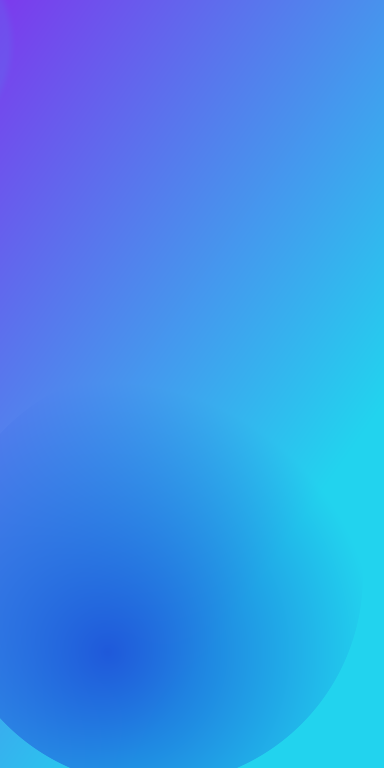
This background is drawn by a WebGL 2 fragment shader. Its source:

```glsl
#version 300 es
precision highp float;
// Violet to cyan diagonal gradient with a large blue disc low on the left and a faint glow at the top corner.
uniform vec2 u_resolution;
out vec4 outColor;

// Smooth-edged disc coverage, one pixel soft unless a wider blur is given.
float disc(vec2 p, vec2 center, float radius, float blur) {
  float soft = max(blur, 1.0 / u_resolution.x);
  return 1.0 - smoothstep(-0.5 * soft, 0.5 * soft, length(p - center) - radius);
}

void main() {
  // Canvas widths, measured down from the top left corner.
  vec2 p = vec2(gl_FragCoord.x, u_resolution.y - gl_FragCoord.y) / u_resolution.x;

  vec3 violet = vec3(0.486, 0.227, 0.929);
  vec3 cyan = vec3(0.133, 0.827, 0.933);
  vec3 royalBlue = vec3(0.114, 0.306, 0.847);

  // Diagonal backdrop
  float angle = radians(35.0);
  float t = 0.703 * dot(p, vec2(cos(angle), sin(angle)));
  vec3 color = mix(violet, cyan, clamp(t, 0.0, 1.0));

  // Faint corner glow, mostly beyond the left edge
  color = mix(color, cyan, 0.1 * disc(p, vec2(-0.27, 0.11), 0.3, 0.03));

  // Blue disc, shaded from an off-center core out to transparent
  float fade = max(0.0, 1.0 - distance(p, vec2(0.281, 1.698)) / 0.7);
  color = mix(color, royalBlue, 0.9 * fade * disc(p, vec2(0.4, 1.5), 0.545, 0.0));

  outColor = vec4(color, 1.0);
}
```
